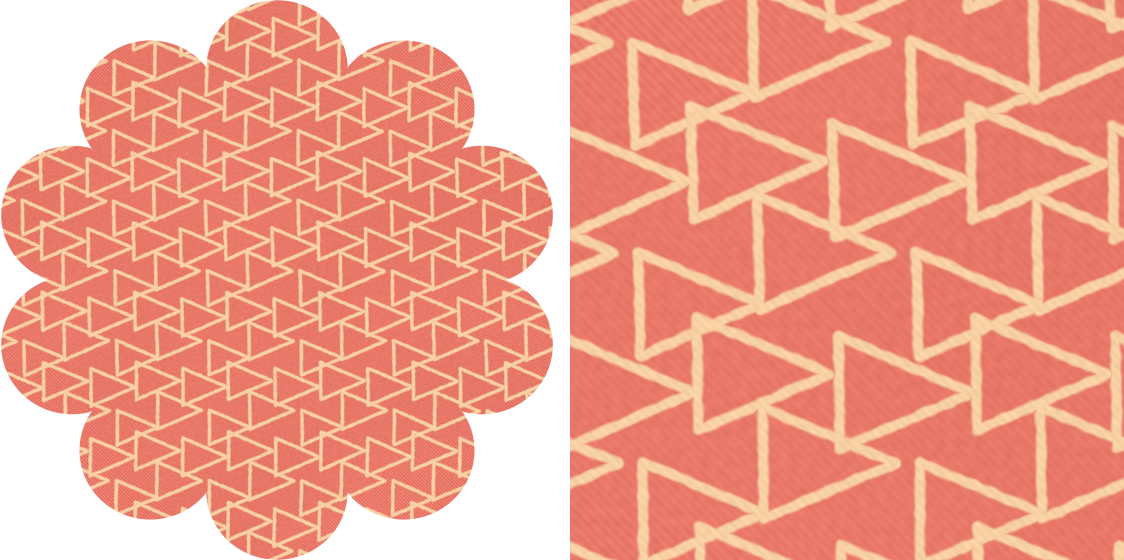
Left: the whole. Right: its middle third, enlarged.
Give the GLSL for this pattern, as a Shadertoy shader.

```glsl
#define REPEATS vec2(6.0, 8.0)
#define TRIANGLE_SIZE vec2(0.476, 0.268)
#define LINE_WIDTH 0.0062
#define LINE_WOBBLE 0.0012
#define PETALS 10.0
#define PETAL_ORBIT 0.376
#define PETAL_RADIUS 0.1235
#define TWILL_COUNT 160.0
#define TWILL_DEPTH 0.055
#define CLOTH_COLOR vec3(0.91, 0.468, 0.41)
#define LINE_COLOR vec3(0.97, 0.82, 0.64)
#define PAPER_COLOR vec3(1.0)

const float TAU = 6.2831853;

vec2 hashGradient(vec2 p) {
    vec3 h = fract(p.xyx * vec3(0.1031, 0.1030, 0.0973));
    h += dot(h, h.yzx + 33.33);
    float angle = TAU * fract((h.x + h.y) * h.z);
    return vec2(cos(angle), sin(angle));
}

float cornerNoise(vec2 cell, vec2 local, vec2 corner, vec2 period) {
    return dot(hashGradient(mod(cell + corner, period)), local - corner);
}

// Gradient noise over the unit square, wrapping after a whole period
float wrappedNoise(vec2 uv, vec2 period) {
    vec2 p = uv * period;
    vec2 cell = floor(p), f = fract(p);
    vec2 blend = f * f * f * (f * (f * 6.0 - 15.0) + 10.0);
    float low = mix(cornerNoise(cell, f, vec2(0, 0), period),
                    cornerNoise(cell, f, vec2(1, 0), period), blend.x);
    float high = mix(cornerNoise(cell, f, vec2(0, 1), period),
                     cornerNoise(cell, f, vec2(1, 1), period), blend.x);
    return mix(low, high, blend.y);
}

float segmentDistance(vec2 p, vec2 a, vec2 b) {
    vec2 ab = b - a;
    return length(p - a - ab * clamp(dot(p - a, ab) / dot(ab, ab), 0.0, 1.0));
}

// Outline of a triangle pointing right, centred on half its length
float triangleOutline(vec2 p, vec2 size) {
    p.y = abs(p.y);
    vec2 corner = vec2(-0.5 * size.x, size.y);
    float base = segmentDistance(p, vec2(corner.x, 0.0), corner);
    return min(base, segmentDistance(p, corner, vec2(-corner.x, 0.0)));
}

// Four overlapping triangles per cell; xy is the middle of the base, z the scale
float latticeDistance(vec2 cell, vec2 cellSize) {
    vec3 placements[4] = vec3[4](
        vec3(-0.037, 0.467, 1.0), vec3(-0.545, 0.555, 1.0),
        vec3(-0.314, 0.129, 1.0), vec3(-0.751, -0.114, 0.92));
    float d = 1.0;
    for (int i = 0; i < 4; i++) {
        vec2 size = TRIANGLE_SIZE * placements[i].z;
        vec2 q = cell - placements[i].xy - vec2(0.5 * size.x, 0.0);
        q -= round(q);
        d = min(d, triangleOutline(q * cellSize, size * cellSize));
    }
    return d;
}

// Scalloped frame: a disc joined with a ring of round petals
float flowerDistance(vec2 p) {
    p.x *= 0.977;
    float sector = TAU / PETALS;
    float angle = atan(p.x, p.y);
    angle -= sector * round(angle / sector);
    vec2 folded = length(p) * vec2(sin(angle), cos(angle));
    float petal = length(folded - vec2(0.0, PETAL_ORBIT)) - PETAL_RADIUS;
    return min(petal, length(p) - PETAL_ORBIT);
}

void mainImage(out vec4 fragColor, in vec2 fragCoord) {
    vec2 uv = fragCoord / iResolution.xy;
    vec2 canvas = vec2(iResolution.x / iResolution.y, 1.0);
    float pixel = 1.0 / iResolution.y;

    // Woven ground: diagonal twill, stronger away from the middle
    vec2 wave = cos(TAU * (uv - 0.5));
    float patches = wrappedNoise(uv, vec2(4.0));
    float strength = clamp(0.55 - 0.3 * (wave.x + wave.y) + 0.5 * patches, 0.15, 1.0);
    float twill = sin(TAU * TWILL_COUNT * (uv.x + uv.y));
    twill *= 1.0 - smoothstep(0.5, 0.9, TWILL_COUNT * 1.5 * pixel);
    float grain = wrappedNoise(uv, vec2(170.0));
    vec3 color = CLOTH_COLOR + 0.02 * patches + 0.03 * grain;
    color += TWILL_DEPTH * strength * twill * vec3(0.7, 1.0, 0.9);

    // Printed lines, gently bent and uneven like stretched cloth
    vec2 bend = vec2(0.022 * sin(TAU * (uv.y - 0.5)), 0.0);
    bend += 0.02 * vec2(patches, wrappedNoise(uv + 0.37, vec2(4.0)));
    vec2 cell = (uv - 0.5) * REPEATS + bend;
    float lineDistance = latticeDistance(cell, canvas / REPEATS);
    lineDistance += LINE_WOBBLE * wrappedNoise(uv, vec2(120.0)) - 0.5 * LINE_WIDTH;
    float softness = max(pixel, 0.0013);
    float ink = 1.0 - smoothstep(-softness, softness, lineDistance);
    color = mix(color, LINE_COLOR + 0.03 * grain + 0.012 * twill, ink);

    // Paper around the scalloped cut
    float outside = flowerDistance((uv - 0.5) * canvas);
    color = mix(color, PAPER_COLOR, smoothstep(-0.7 * pixel, 0.7 * pixel, outside));
    fragColor = vec4(color, 1.0);
}
```
